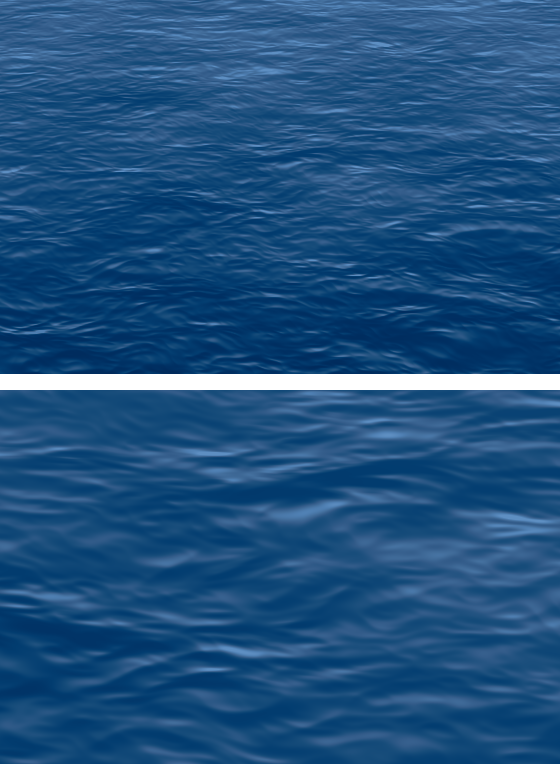
Top, the full canvas; bottom, a detail of the centre.
Reproduce this texture procedurally as a Shadertoy shader.

```glsl
const float HORIZON = 2.0;         // in canvas heights
const float DEPTH_STRETCH = 4.2;
const int OCTAVES = 5;

// Water tones from deep troughs to bright sky sheen
const vec3 TONES[8] = vec3[8](
    vec3(0.00, 0.155, 0.345), vec3(0.00, 0.19, 0.39),
    vec3(0.01, 0.24, 0.44), vec3(0.09, 0.30, 0.48),
    vec3(0.20, 0.36, 0.54), vec3(0.26, 0.43, 0.61),
    vec3(0.31, 0.50, 0.70), vec3(0.37, 0.56, 0.76));

vec2 hash2(vec2 p) {
    vec3 q = fract(p.xyx * vec3(0.1031, 0.1030, 0.0973));
    q += dot(q, q.yzx + 33.33);
    return fract((q.xx + q.yz) * q.zy) * 2.0 - 1.0;
}

float cornerNoise(vec2 cell, vec2 local, vec2 corner) {
    return dot(hash2(cell + corner), local - corner);
}

float gradientNoise(vec2 p) {
    vec2 i = floor(p), f = p - i;
    vec2 u = f * f * f * (f * (f * 6.0 - 15.0) + 10.0);
    float low = mix(cornerNoise(i, f, vec2(0, 0)), cornerNoise(i, f, vec2(1, 0)), u.x);
    float high = mix(cornerNoise(i, f, vec2(0, 1)), cornerNoise(i, f, vec2(1, 1)), u.x);
    return mix(low, high, u.y);
}

vec2 rotate(vec2 p, float angle) {
    float c = cos(angle), s = sin(angle);
    return vec2(c * p.x - s * p.y, s * p.x + c * p.y);
}

// Screen position to the water plane seen in perspective
vec2 toWater(vec2 screen) {
    float depth = 1.0 / (HORIZON - screen.y);
    return vec2(screen.x, DEPTH_STRETCH) * depth;
}

// Crossing wave trains with pointed crests, from swell to ripples
float waveHeight(vec2 p) {
    float height = 0.0, frequency = 5.0;
    for (int i = 0; i < OCTAVES; i++) {
        float k = float(i);
        float angle = (mod(k, 2.0) < 0.5 ? 0.42 : -0.38) + 0.05 * k;
        float steepness = 0.45 + 0.35 * smoothstep(0.0, 3.0, k) - 0.2 * step(3.5, k);
        vec2 q = rotate(p, angle) * frequency * vec2(0.7, 1.0) + k * 17.3 + 60.0;
        float n = gradientNoise(q);
        height -= steepness / frequency * sqrt(n * n + 0.005);
        p.y += 0.3 * n / frequency;
        frequency *= 1.8;
    }
    return height;
}

// Downward slope away from the viewer, filtered over a short screen step
float farSlope(vec2 screen, float stepSize) {
    vec2 nearPoint = toWater(screen - vec2(0.0, 0.5 * stepSize));
    vec2 farPoint = toWater(screen + vec2(0.0, 0.5 * stepSize));
    return (waveHeight(nearPoint) - waveHeight(farPoint)) / (farPoint.y - nearPoint.y);
}

vec3 waterTone(float light) {
    float level = 0.55 + light * (4.6 + 0.9 * light);
    vec3 color = TONES[0];
    for (int i = 1; i < 8; i++) {
        color = mix(color, TONES[i], clamp(level - float(i - 1), 0.0, 1.0));
    }
    return color;
}

void mainImage(out vec4 fragColor, in vec2 fragCoord) {
    vec2 screen = (fragCoord - vec2(0.5 * iResolution.x, 0.0)) / iResolution.y;
    vec2 water = toWater(screen);

    // Sheen grows with distance and drifts in broad patches
    float sheen = mix(0.19, 0.79, screen.y);
    sheen += 0.28 * gradientNoise(rotate(water, 0.2) * vec2(3.0, 4.0) + 31.7);
    sheen += 0.05 * screen.x * (screen.y - 0.3);

    // Slopes tilted away mirror the sky, facing slopes show the deep
    float tilt = clamp(1.5 * farSlope(screen, 0.004), -2.0, 2.6);
    float light = sheen + 0.18 * (tilt + 0.25 * (tilt * tilt - 1.0));

    fragColor = vec4(waterTone(light), 1.0);
}
```
